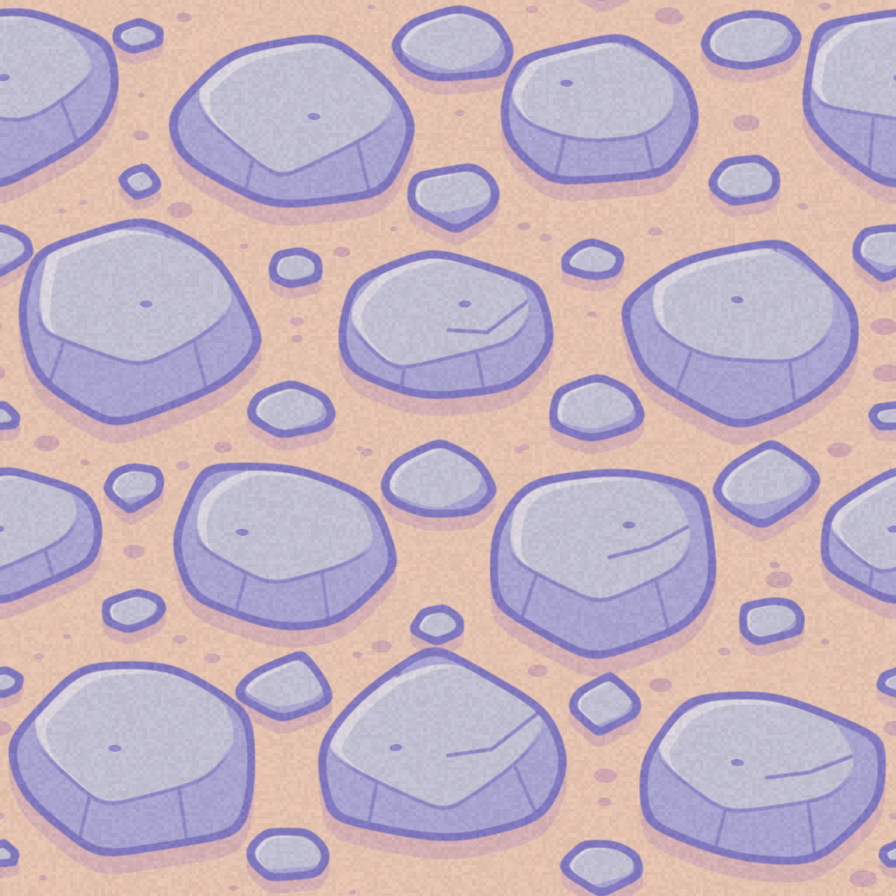
This pattern is drawn by a WebGL 1 fragment shader. Its source:

```glsl
precision highp float;
// Cartoon stones on sand: faceted rocks on a staggered, wrapping lattice, and in each
// lattice triangle a pebble sized to the room left, with sand spots around it.
// Outlines are smooth maxima of jittered half planes.
uniform vec2 u_resolution;

const vec3 SAND = vec3(0.895, 0.762, 0.69), SHADOW = vec3(0.83, 0.685, 0.7);
const vec3 SPOT = vec3(0.805, 0.65, 0.69), OUTLINE = vec3(0.505, 0.47, 0.745);
const vec3 CREASE = vec3(0.56, 0.53, 0.77), FRONT = vec3(0.66, 0.645, 0.815);
const vec3 TOP = vec3(0.755, 0.75, 0.82), SHINE = vec3(0.845, 0.825, 0.865);
const vec2 GRID = vec2(3.0, 4.0);  // rocks per side, even number of rows
const vec2 JITTER = vec2(0.04, 0.05);
const vec2 RIM = vec2(-0.09, 0.035);  // highlight shift in stone radii
const float STRETCH = 1.4;  // makes flat stones round when measuring room
const float PEBBLE_GAP = 0.016, OUTLINE_WIDTH = 0.0085, CREASE_WIDTH = 0.0042;
const float EDGE = 0.0014, GRAIN = 0.05, GRAIN_CELLS = 256.0, TAU = 6.2832;

struct Stone { vec2 center; float radius; float seed; };

float hash(vec2 p, float salt) {
  vec3 q = fract(vec3(p, salt) * vec3(0.1031, 0.103, 0.0973) + 0.17);
  q += dot(q, q.yzx + 33.33);
  return fract((q.x + q.y) * q.z);
}

float fill(float d) { return 1.0 - smoothstep(-EDGE, EDGE, d); }
float stroke(float d) { return fill(abs(d) - 0.5 * CREASE_WIDTH); }

float segment(vec2 p, vec2 a, vec2 b) {
  vec2 ab = b - a;
  return length(p - a - ab * clamp(dot(p - a, ab) / dot(ab, ab), 0.0, 1.0));
}

// Rounded polygon around an ellipse with a taller upper half
float polygon(vec2 p, vec2 size, float seed) {
  float soft = 0.07 * size.x, sum = 0.0;
  for (int i = 0; i < 8; i++) {
    vec2 key = vec2(float(i), seed);
    float angle = (key.x + 0.7 * hash(key, 1.0)) * TAU / 8.0;
    vec2 n = vec2(cos(angle), sin(angle));
    float reach = length(n * size * vec2(1.0, n.y > 0.0 ? 1.15 : 0.85));
    sum += exp((dot(p, n) - reach * mix(0.95, 1.07, hash(key, 2.0))) / soft);
  }
  return soft * log(sum);
}

void drawStone(vec2 p, Stone s, bool big, inout vec4 paint, inout float shadow) {
  float r = s.radius;
  if (length(p) > 1.6 * r) return;
  vec2 key = vec2(s.seed, 5.0);
  vec2 size = r * vec2(1.0, (big ? 0.64 : 0.56) + 0.12 * hash(key, 1.0));
  float tilt = 0.3 * hash(key, 2.0) - 0.15;
  mat2 turn = mat2(cos(tilt), sin(tilt), -sin(tilt), cos(tilt));
  vec2 q = turn * p, drop = vec2(0.0, 0.01 + 0.075 * r);
  shadow = max(shadow, fill(polygon(turn * (p + drop), size, s.seed)));
  float body = polygon(q, size, s.seed), mask = fill(body);
  if (mask <= paint.a) return;

  // Top face with a highlight along its upper left rim
  vec2 mid = size * (big ? vec2(-0.03, 0.35) : vec2(-0.08, 0.25));
  vec2 faceSize = size * (big ? vec2(0.82, 0.66) : vec2(0.86, 0.82));
  float face = polygon(q - mid, faceSize, s.seed + 7.0), top = fill(face);
  vec2 lit = q + RIM * r;
  float inner = max(polygon(lit - mid, faceSize, s.seed + 7.0), polygon(lit, size, s.seed) + OUTLINE_WIDTH);
  float shine = (1.0 - fill(inner)) * (1.0 - smoothstep(-0.1, 0.5, q.x / r));
  vec3 color = mix(FRONT, mix(TOP, SHINE, shine), top);

  // Creases: face edge, two front facets, some cracks
  if (big) {
    float crease = stroke(face) * (1.0 - smoothstep(0.0, 0.4, q.y / size.y));
    for (float side = -1.0; side < 2.0; side += 2.0) {
      float foot = side * mix(0.22, 0.58, hash(key, 4.0 + side));
      crease = max(crease, stroke(q.x - foot * (r - 0.6 * q.y)) * (1.0 - top));
    }
    vec2 bend = size * vec2(0.4, mix(0.05, 0.3, hash(key, 6.0)));
    float crack = min(segment(q, size * vec2(0.85, 0.55), bend), segment(q, bend, size * vec2(0.05, 0.12)));
    crease = max(crease, stroke(crack) * top * step(0.6, hash(key, 7.0)));
    // Small pit
    vec2 pit = q - size * vec2(0.7 * hash(key, 8.0) - 0.4, mix(0.2, 0.6, hash(key, 9.0)));
    crease = max(crease, fill(length(pit * vec2(1.0, 1.8)) - 0.007));
    color = mix(color, CREASE, crease);
  }
  paint = vec4(mix(OUTLINE, color, fill(body + OUTLINE_WIDTH)), mask);
}

Stone rockAt(vec2 cell) {
  vec2 key = floor(mod(cell + 0.5, GRID));
  vec2 center = (cell + 0.5 + vec2(0.5 * mod(cell.y, 2.0), 0.0)) / GRID;
  center += JITTER * (vec2(hash(key, 1.0), hash(key, 2.0)) - 0.5);
  return Stone(center, mix(0.1, 0.145, hash(key, 3.0)), 40.0 * hash(key, 4.0));
}

float room(vec2 p, Stone s) { return length((p - s.center) * vec2(1.0, STRETCH)) - s.radius; }

// Pebble between three rocks, pushed away from the larger ones
Stone pebbleAmong(Stone a, Stone b, Stone c, float seed) {
  vec3 w = 1.0 / vec3(a.radius, b.radius, c.radius);
  vec2 p = (a.center * w.x + b.center * w.y + c.center * w.z) / dot(w, vec3(1.0));
  float space = min(room(p, a), min(room(p, b), room(p, c))) - PEBBLE_GAP;
  return Stone(p, clamp(space * mix(0.5, 1.0, hash(vec2(seed, 3.0), 1.0)), 0.016, 0.066), seed);
}

// Sand spot on the far side of a pebble from a rock
float spotBeside(vec2 p, Stone pebble, vec2 rock, float salt) {
  vec2 key = vec2(pebble.seed, salt);
  float reach = pebble.radius + mix(0.022, 0.045, hash(key, 1.0));
  p -= pebble.center + reach * normalize(pebble.center - rock);
  float radius = mix(0.004, 0.016, pow(hash(key, 2.0), 1.5));
  return fill(length(p * vec2(1.0, 1.6)) - radius) * step(0.3, hash(key, 3.0));
}

void main() {
  vec2 uv = gl_FragCoord.xy / u_resolution;
  vec4 paint = vec4(0.0);
  float shadow = 0.0, spots = 0.0;
  for (int i = 0; i < 9; i++) {
    float row = floor(uv.y * GRID.y) + floor(float(i) / 3.0 + 0.1) - 1.0, odd = mod(row, 2.0);
    vec2 cell = vec2(floor(uv.x * GRID.x - 0.5 * odd) + mod(float(i), 3.0) - 1.0, row);
    Stone a = rockAt(cell), b = rockAt(cell + vec2(1.0, 0.0));
    drawStone(uv - a.center, a, true, paint, shadow);
    for (float side = -1.0; side < 2.0; side += 2.0) {
      Stone c = rockAt(cell + vec2(odd, side));
      Stone pebble = pebbleAmong(a, b, c, a.seed + 11.3 + 5.7 * side);
      drawStone(uv - pebble.center, pebble, false, paint, shadow);
      spots = max(spots, spotBeside(uv, pebble, a.center, 1.0));
      spots = max(spots, spotBeside(uv, pebble, b.center, 2.0));
      spots = max(spots, spotBeside(uv, pebble, c.center, 3.0));
    }
  }
  vec3 ground = mix(mix(SAND, SPOT, spots), SHADOW, shadow);
  float grain = hash(floor(uv * GRAIN_CELLS), 1.0) - 0.5;
  gl_FragColor = vec4(mix(ground, paint.rgb, paint.a) + GRAIN * grain, 1.0);
}
```
